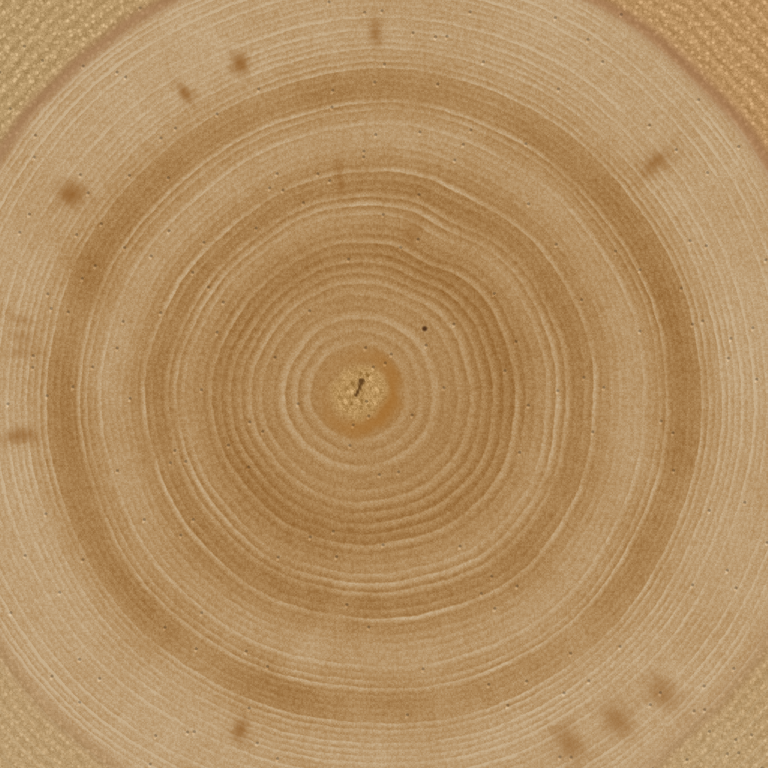
Write a WebGL 2 fragment shader that draws this texture.

```glsl
#version 300 es
precision highp float;
// Sawn end of a log: growth rings around an off-centre pith, bark edge and brown stains.
uniform vec2 u_resolution;
out vec4 fragColor;

const vec2 PITH = vec2(0.466, 0.490);
const vec2 TRUNK_CENTRE = vec2(0.488, 0.481);
const float TRUNK_RADIUS = 0.585;
const vec3 LATEWOOD = vec3(0.57, 0.39, 0.19);
const vec3 HEARTWOOD = vec3(0.69, 0.54, 0.355);
const vec3 SAPWOOD = vec3(0.785, 0.685, 0.545);
const vec3 STAIN = vec3(0.53, 0.32, 0.11);
const vec3 BARK_EDGE = vec3(0.61, 0.44, 0.31);

float hash(vec2 p) {
  vec3 q = fract(vec3(p.xyx) * 0.1031);
  q += dot(q, q.yzx + 33.33);
  return fract((q.x + q.y) * q.z);
}

// Distance to the nearest scattered point, and a random id of its cell.
vec2 cellular(vec2 p) {
  vec2 cell = floor(p), best = vec2(9.0, 0.0);
  for (int y = -1; y <= 1; y++)
    for (int x = -1; x <= 1; x++) {
      vec2 c = cell + vec2(x, y);
      float d = length(c + vec2(hash(c), hash(c + 71.0)) - p);
      if (d < best.x) best = vec2(d, hash(c + 19.0));
    }
  return best;
}

float band(float x, float centre, float width) {
  float k = (x - centre) / width;
  return exp(-k * k);
}

// Slow layered sines, about -1 to 1.
float waves(vec2 p) {
  return 0.5 * sin(p.x * 7.0 + 2.0 * sin(p.y * 5.0))
       + 0.3 * sin(p.y * 17.0 + 2.0 * sin(p.x * 11.0))
       + 0.2 * sin(dot(p, vec2(31.0, 23.0)));
}

// Ragged smudge stretched along the ray from the pith.
float stain(vec2 p, vec2 centre, vec2 size) {
  vec2 ray = normalize(centre - PITH), d = p - centre;
  vec2 q = vec2(dot(d, ray), dot(d, vec2(-ray.y, ray.x))) / size;
  return exp(-dot(q, q) * (1.0 + 0.6 * waves(p * 12.0)));
}

float segmentDistance(vec2 p, vec2 a, vec2 b) {
  vec2 ab = b - a;
  return length(p - a - ab * clamp(dot(p - a, ab) / dot(ab, ab), 0.0, 1.0));
}

// Radius whose centre drifts from the pith to the trunk, with uneven growth.
float growthRadius(vec2 p) {
  vec2 centre = mix(PITH, TRUNK_CENTRE, smoothstep(0.03, 0.38, length(p - PITH)));
  vec2 d = p - centre;
  float r = length(d), a = atan(d.y, d.x);
  float uneven = 0.012 * sin(3.0 * a + 0.8) + 0.008 * sin(5.0 * a + 9.0 * r)
               + 0.004 * sin(11.0 * a - 14.0 * r);
  float kink = 0.010 * band(a, 1.15, 0.16) * band(r, 0.21, 0.07);
  return r * (1.0 + uneven * (1.0 - 0.6 * smoothstep(0.2, 0.5, r))) + kink + 0.0008 * waves(p * 14.0);
}

// Thin pale line, softly falling to late wood; strength differs per ring.
float ringProfile(float phase, float blur) {
  float s = fract(phase), strength = hash(vec2(floor(phase), 4.0));
  float early = smoothstep(0.0, 0.15 + blur, s) * (1.0 - smoothstep(0.25, 1.0, s));
  return early * (0.35 + 1.5 * strength * strength) - 0.35;
}

// Broad light and dark zones from the pith outwards, 0 dark to 1 pale.
float woodTone(vec2 p, float r, float angle) {
  float t = mix(0.45, 0.75, smoothstep(0.26, 0.50, r));
  t -= 0.19 * band(r, 0.180, 0.034) + 0.11 * band(r, 0.275, 0.034);
  t += 0.12 * band(r, 0.230, 0.014) + 0.16 * band(r, 0.340, 0.030);
  float uneven = 0.75 + 0.2 * cos(2.0 * angle) + 0.3 * waves(p * 1.7 + 0.4);
  t -= 0.34 * band(r, 0.405, 0.038) * uneven;
  return t + 0.06 * waves(p * 1.3) + 0.03 * waves(p * 4.0);
}

float stains(vec2 p) {
  float s = 0.85 * stain(p, vec2(0.240, 0.879), vec2(0.013, 0.008));
  s += 0.90 * stain(p, vec2(0.313, 0.917), vec2(0.014, 0.010));
  s += 0.60 * stain(p, vec2(0.489, 0.957), vec2(0.015, 0.008));
  s += 0.90 * stain(p, vec2(0.091, 0.746), vec2(0.018, 0.015));
  s += 0.75 * stain(p, vec2(0.853, 0.789), vec2(0.025, 0.011));
  s += 0.70 * stain(p, vec2(0.023, 0.432), vec2(0.022, 0.010));
  s += 0.80 * stain(p, vec2(0.313, 0.049), vec2(0.016, 0.010));
  s += 0.45 * stain(p, vec2(0.443, 0.766), vec2(0.024, 0.005));
  s += 0.30 * stain(p, vec2(0.538, 0.700), vec2(0.025, 0.012));
  for (float i = 0.0; i < 3.0; i++) {
    s += 0.60 * stain(p, vec2(0.742 + 0.060 * i, 0.030 + 0.033 * i), vec2(0.027, 0.017));
    s += 0.35 * stain(p, vec2(0.028, 0.54 + 0.022 * i), vec2(0.016, 0.007));
  }
  return min(s, 1.0);
}

void main() {
  vec2 p = gl_FragCoord.xy / u_resolution;
  vec2 d = p - PITH;
  float angle = atan(d.y, d.x), core = length(d), r = growthRadius(p);

  // Zones, broken rings and grain
  float tone = woodTone(p, r, angle);
  float patchy = 0.8 + 0.45 * waves(p * 3.0 + 2.0);
  float density = 46.0 + 160.0 * r;
  float ringAmount = 0.30 * patchy * mix(1.0, 0.75, smoothstep(0.3, 0.5, r)) * smoothstep(0.03, 0.09, core);
  tone += ringAmount * ringProfile(r * (46.0 + 80.0 * r), density / u_resolution.y);
  float grain = 0.17 * (hash(floor(p * 512.0)) - 0.5) + 0.20 * (0.5 - cellular(p * 170.0).x);
  tone += grain + 0.07 * (cellular(vec2(angle * 40.0, r * 45.0)).y - 0.5) * smoothstep(0.05, 0.2, r);
  tone += 0.10 * (1.0 - smoothstep(0.0, 0.03, segmentDistance(p, vec2(0.456, 0.232), vec2(0.39, 0.128))));
  vec3 col = mix(LATEWOOD, HEARTWOOD, clamp(tone * 2.0, 0.0, 1.0));
  col = mix(col, SAPWOOD, clamp(tone * 2.0 - 1.0, 0.0, 1.0));
  col = mix(col, STAIN, 0.75 * stains(p));

  // Neighbouring wood beyond the bark edge
  float edge = length(p - vec2(0.495, 0.479)) - TRUNK_RADIUS + 0.004 * waves(p * 2.0);
  float upper = smoothstep(0.2, 0.8, p.y);
  vec3 outer = mix(vec3(0.70, 0.58, 0.40), vec3(0.71, 0.55, 0.36), upper * p.x);
  outer += 0.03 * sin(edge * 380.0 + 2.0 * waves(p * 3.0)) + 0.35 * grain;
  outer += 0.10 * smoothstep(0.35, 0.05, cellular(p * 95.0).x);
  col = mix(col, outer, smoothstep(-0.003, 0.005, edge) * mix(0.6, 1.0, upper));
  col = mix(col, BARK_EDGE, band(edge, 0.007, 0.009) * mix(0.25, 0.6, upper));

  // Pale pith with an orange rim, flecks and a tilted dark core
  float rim = band(core + 0.005 * waves(p * 9.0), 0.047, 0.011) * (0.6 + 0.4 * cos(angle + 0.5));
  col = mix(col, vec3(0.63, 0.40, 0.14), 0.65 * rim);
  float pith = 1.0 - smoothstep(0.028, 0.043, core + 0.006 * waves(p * 8.0));
  vec2 fleck = cellular(p * mat2(1.0, 0.5, -0.5, 1.0) * vec2(120.0, 75.0));
  vec3 pithColour = vec3(0.72, 0.57, 0.35) + 0.5 * grain;
  pithColour += (fleck.y - 0.5) * 0.5 * smoothstep(0.5, 0.1, fleck.x) * smoothstep(0.045, 0.01, core);
  col = mix(col, pithColour, 0.75 * pith);
  float slit = segmentDistance(p, PITH - vec2(0.002, 0.004), PITH + vec2(0.005, 0.014));
  slit += 0.002 * waves(p * 30.0);
  col = mix(col, vec3(0.30, 0.18, 0.06), 0.8 * (1.0 - smoothstep(0.0, 0.005, slit)));

  // Sparse pits with a lit lower side, and one larger hole
  vec2 pit = cellular(p * 45.0), lit = cellular((p + vec2(0.001, 0.003)) * 45.0);
  col *= 1.0 - 0.22 * step(0.90, pit.y) * smoothstep(0.14, 0.03, pit.x);
  col += 0.09 * step(0.90, lit.y) * smoothstep(0.14, 0.03, lit.x);
  float hole = 1.0 - smoothstep(0.001, 0.005, length(p - vec2(0.553, 0.572)));
  col = mix(col, vec3(0.25, 0.14, 0.06), 0.85 * hole);
  fragColor = vec4(col, 1.0);
}
```
